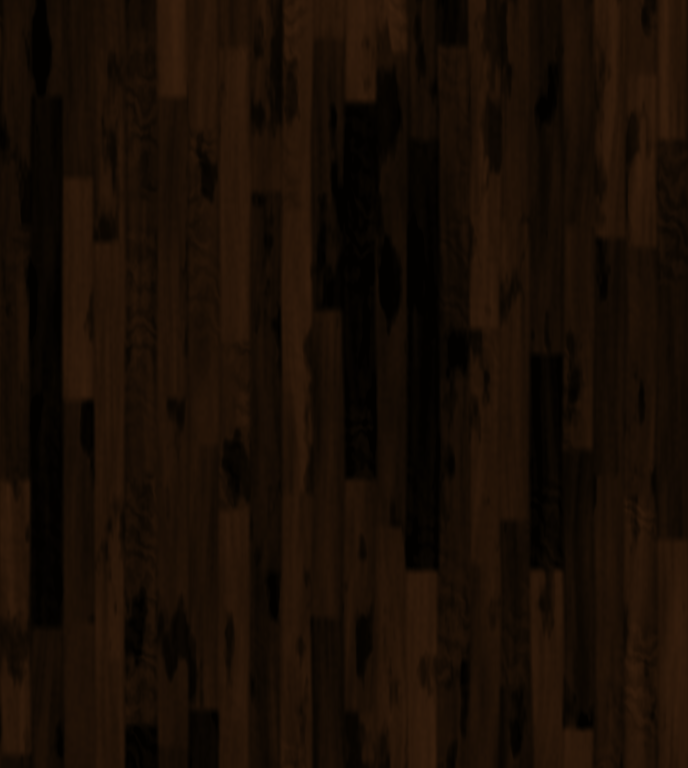
Give the GLSL for this texture, as a Shadertoy shader.

```glsl
// Dark walnut butcher-block: 22 columns of narrow upright staves, each cut at
// staggered heights. Every stave hashes its own tone, streaks, figure and dark
// stains; neighbouring staves are blended softly across their joints.

const float COLUMNS = 22.0;       // staves across the canvas
const float SIDE_SOFTNESS = 0.09; // joint blur, in stave widths
const float END_SOFTNESS = 0.008; // joint blur, in stave lengths

const vec3 BLACK_WOOD = vec3(0.008, 0.004, 0.001);
const vec3 DARK_WOOD  = vec3(0.055, 0.030, 0.010);
const vec3 MID_WOOD   = vec3(0.135, 0.073, 0.027);
const vec3 LIGHT_WOOD = vec3(0.225, 0.127, 0.057);

float hash(vec2 p) {
    vec3 q = fract(p.xyx * vec3(0.1031, 0.1030, 0.0973));
    q += dot(q, q.yzx + 33.33);
    return fract((q.x + q.y) * q.z);
}

float noise(vec2 p) {
    vec2 cell = floor(p), f = fract(p);
    f = f * f * (3.0 - 2.0 * f);
    float low = mix(hash(cell), hash(cell + vec2(1, 0)), f.x);
    float high = mix(hash(cell + vec2(0, 1)), hash(cell + vec2(1, 1)), f.x);
    return mix(low, high, f.y);
}

float fbm(vec2 p) {
    float sum = 0.0, weight = 0.5;
    for (int i = 0; i < 4; i++) {
        sum += weight * noise(p);
        p = p * 2.03 + 17.1;
        weight *= 0.5;
    }
    return sum / 0.9375;
}

// Maps a tone from 0 to 1 onto the wood colours.
vec3 woodColor(float tone) {
    vec3 color = mix(BLACK_WOOD, DARK_WOOD, clamp(tone / 0.28, 0.0, 1.0));
    color = mix(color, MID_WOOD, clamp((tone - 0.28) / 0.34, 0.0, 1.0));
    return mix(color, LIGHT_WOOD, clamp((tone - 0.62) / 0.38, 0.0, 1.0));
}

// Tone of one stave; p.x is in stave widths, p.y in canvas heights.
float staveTone(vec2 id, vec2 p) {
    float seed = hash(id + 41.7);
    vec2 q = p + vec2(seed * 61.0, hash(id + 7.3) * 37.0);

    // Base tone, with a few almost black staves
    float tone = mix(0.33, 0.82, hash(id + 3.1));
    tone = mix(tone, 0.10, step(hash(id + 88.4), 0.10));

    // Streaks along the grain, from broad to fine
    float bend = 0.6 * (noise(vec2(q.x * 0.6, q.y * 4.0)) - 0.5);
    float contrast = mix(0.55, 1.1, seed);
    tone += contrast * 0.50 * (fbm(vec2((q.x + bend) * 2.2, q.y * 3.5)) - 0.5);
    tone += 0.13 * (noise(vec2((q.x + bend) * 7.0, q.y * 14.0)) - 0.5);
    tone += 0.06 * (noise(vec2(q.x * 9.0, q.y * 130.0)) - 0.5);

    // Rippled figure on some staves
    float curl = fbm(vec2(q.x * 1.6, q.y * 22.0));
    float ripple = sin(q.y * 190.0 + q.x * 5.0 + curl * 16.0);
    float figured = smoothstep(0.60, 0.80, hash(id + 19.6));
    float patches = smoothstep(0.40, 0.65, noise(vec2(q.x * 0.8, q.y * 7.0)));
    tone += 0.075 * ripple * figured * patches;

    // Elongated dark stains and knots
    float stain = fbm(vec2(q.x * 1.3, q.y * 9.0) + 53.0);
    return tone - 0.38 * smoothstep(0.60, 0.76, stain);
}

// Blends the staves above and below the nearest end joint of a column.
float columnTone(float column, vec2 p) {
    float rate = mix(1.7, 3.2, hash(vec2(column, 5.2)));
    float y = p.y * rate + hash(vec2(column, 9.8)) * 7.0;
    float joint = floor(y);
    float cut = 0.25 + 0.5 * hash(vec2(column, joint + 23.0));
    float soft = END_SOFTNESS * rate;
    float above = smoothstep(cut - soft, cut + soft, y - joint);
    float lowerTone = staveTone(vec2(column, joint), p);
    float upperTone = staveTone(vec2(column, joint + 1.0), p);
    return mix(lowerTone, upperTone, above);
}

void mainImage(out vec4 fragColor, in vec2 fragCoord) {
    vec2 uv = fragCoord / iResolution.xy;
    vec2 p = vec2(uv.x * COLUMNS, uv.y);

    // Soft side joints with slightly wandering edges
    float x = p.x - 0.5 + 0.12 * (noise(vec2(p.x * 0.7, p.y * 5.0)) - 0.5);
    float column = floor(x);
    float side = x - column;
    float right = smoothstep(0.5 - SIDE_SOFTNESS, 0.5 + SIDE_SOFTNESS, side);
    float tone = mix(columnTone(column, p), columnTone(column + 1.0, p), right);

    // Faint seam shadow and broad uneven wear
    tone -= 0.07 * (1.0 - smoothstep(0.0, 0.14, abs(side - 0.5)));
    tone += 0.16 * (fbm(uv * vec2(5.0, 4.0) + 2.7) - 0.5);

    fragColor = vec4(woodColor(clamp(tone, 0.0, 1.0)), 1.0);
}
```
